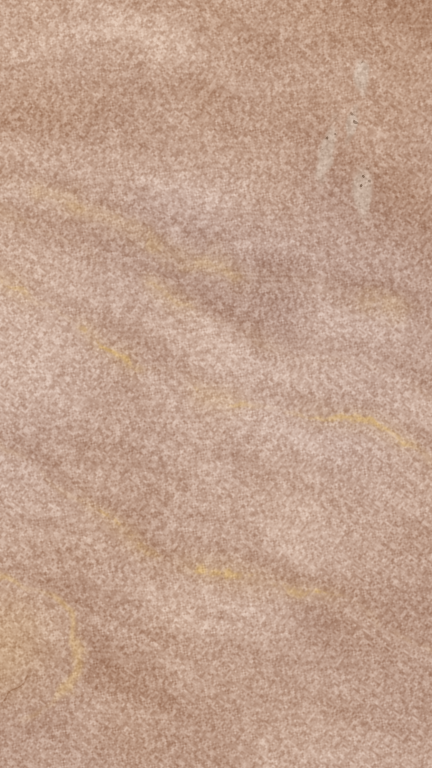
Write a Shadertoy shader that draws this texture.

```glsl
const vec3 DARK_SAND = vec3(0.635, 0.485, 0.405);
const vec3 PALE_SAND = vec3(0.865, 0.765, 0.705);
const vec3 OCHRE = vec3(0.83, 0.685, 0.46);
const vec3 CHALK = vec3(0.81, 0.735, 0.67);
const vec3 WARM_TINT = vec3(0.012, 0.0, -0.024);
const float BASE_TONE = 0.51;
const float STRATA_CONTRAST = 0.50;
const float PATCH_CONTRAST = 0.50;
const float LAYER_EDGE = 0.10;
const float GRAIN_CONTRAST = 0.74;
const float COARSE_GRAIN = 135.0;
const float FINE_GRAIN = 235.0;
const mat2 GRAIN_TURN = mat2(0.8, 0.6, -0.6, 0.8);
const vec2 KNOT_CENTRE = vec2(-0.02, 0.27);
const float KNOT_RADIUS = 0.19;

// Veins: height at left edge, fall, wave depth, half width
const vec4 VEINS[4] = vec4[4](
    vec4(0.73, 0.48, 0.050, 0.010),
    vec4(1.06, 0.36, 0.045, 0.008),
    vec4(1.25, 0.40, 0.012, 0.010),
    vec4(1.33, 0.31, 0.015, 0.028));

// Chalk pits: centre, half size
const vec4 PITS[4] = vec4[4](
    vec4(0.838, 1.604, 0.019, 0.044),
    vec4(0.757, 1.430, 0.020, 0.078),
    vec4(0.815, 1.490, 0.014, 0.042),
    vec4(0.840, 1.330, 0.025, 0.070));

float hash(vec2 p) {
    return fract(sin(dot(p, vec2(127.1, 311.7))) * 43758.5453);
}

float noise(vec2 p) {
    vec2 cell = floor(p), f = fract(p);
    f = f * f * (3.0 - 2.0 * f);
    float low = mix(hash(cell), hash(cell + vec2(1, 0)), f.x);
    float high = mix(hash(cell + vec2(0, 1)), hash(cell + vec2(1, 1)), f.x);
    return mix(low, high, f.y);
}

float fbm(vec2 p) {
    float sum = 0.0, weight = 0.5;
    for (int i = 0; i < 5; i++) {
        sum += weight * noise(p);
        p = mat2(0.8, 0.6, -0.6, 0.8) * p * 2.03 + 7.3;
        weight *= 0.5;
    }
    return sum / 0.97;
}

float band(float d, float width) {
    return exp(-d * d / (width * width));
}

void mainImage(out vec4 fragColor, in vec2 fragCoord) {
    vec2 p = fragCoord / iResolution.x;
    vec2 warp = vec2(fbm(p * 3.0 + 11.0), fbm(p * 3.0 + 29.0)) - 0.5;
    vec2 q = p + 0.22 * warp;

    // Sloping layers, flatter towards the top
    float height = q.y + mix(0.50, 0.18, smoothstep(0.6, 1.7, p.y)) * q.x;
    float strata = fbm(vec2(q.x * 1.3, height * 7.0)) - 0.5;
    float seams = fbm(vec2(q.x * 2.0 + 5.0, height * 24.0)) - 0.5;
    float patches = fbm(q * vec2(4.0, 5.5) + 3.0) - 0.5;
    float tone = BASE_TONE + STRATA_CONTRAST * strata + 0.25 * seams
        + PATCH_CONTRAST * patches + 0.16 * (0.5 - p.x);
    tone += 0.12 * band(p.y - 1.02 + 0.3 * p.x, 0.17);
    tone -= 0.05 * smoothstep(1.2, 1.5, p.y);

    // Crisp, broken layer edges
    float layer = fract(height * 5.0 + 1.5 * patches);
    float edgePresence = smoothstep(0.45, 0.7, noise(q * vec2(3.0, 6.0) + 51.0));
    float sawtooth = layer * layer * smoothstep(1.0, 0.94, layer);
    tone += LAYER_EDGE * edgePresence * (2.0 * sawtooth - 0.55);

    // Ochre veins, each with a dark layer above
    float ochre = 0.0;
    for (int i = 0; i < 4; i++) {
        vec4 vein = VEINS[i];
        float line = vein.x - vein.y * p.x - vein.z * sin((p.x - 0.17) * 6.8);
        float ragged = 0.05 * (fbm(p * 16.0 + float(i) * 5.0) - 0.5);
        float d = p.y - line + 0.12 * warp.y + ragged;
        float presence = smoothstep(0.45, 0.80, noise(vec2(p.x * 8.0, float(i) * 9.7 + 2.0)));
        float worn = smoothstep(0.25, 0.65, fbm(p * 28.0 + 13.0));
        float strength = i > 1 ? 0.38 : 0.85;
        float width = vein.w * (0.6 + 0.8 * noise(p * 14.0 + 3.0));
        ochre = max(ochre, band(d, width) * strength * worn * (0.15 + 0.85 * presence));
        ochre = max(ochre, 0.20 * presence * band(d, 0.028));
        tone -= 0.13 * band(d - 0.030, 0.026);
        tone += 0.06 * band(d + 0.060, 0.045);
    }

    // Rounded knot at the lower left
    vec2 toKnot = (p - KNOT_CENTRE) * vec2(1.0, 1.15);
    float knot = length(toKnot) + 0.20 * warp.x + 0.08 * (fbm(p * 14.0) - 0.5);
    float rim = band(knot - KNOT_RADIUS, 0.014) * smoothstep(0.3, 0.7, noise(p * 11.0));
    ochre = max(ochre, 0.50 * rim);
    ochre = max(ochre, 0.26 * band(knot, 0.12));
    tone -= 0.13 * band(knot - KNOT_RADIUS - 0.045, 0.030);
    float crack = p.y - 0.155 - 0.9 * p.x + 0.05 * (noise(p * 30.0) - 0.5);
    tone -= 0.35 * band(crack, 0.005) * smoothstep(0.09, 0.05, p.x);

    // Sandy grain, turned off the axes
    vec2 g = GRAIN_TURN * p;
    float grain = 0.6 * (noise(g * COARSE_GRAIN) - 0.5)
        + 0.75 * (noise(g.yx * FINE_GRAIN + 41.0) - 0.5);
    float granular = tone + GRAIN_CONTRAST * grain;
    vec3 color = mix(DARK_SAND, PALE_SAND, clamp(granular, -0.15, 1.1));
    color += WARM_TINT * (2.0 * (fbm(q * 2.5 + 17.0) - 0.5) + 0.4 * smoothstep(1.0, 1.6, p.y));
    color = mix(color, OCHRE + 0.14 * grain, ochre);

    // Chalk pits with dark specks
    for (int i = 0; i < 4; i++) {
        vec4 pit = PITS[i];
        vec2 d = p - pit.xy;
        d.x -= 0.22 * d.y * float(i % 3 != 0);
        float edge = length(d / pit.zw) + 0.5 * (noise(p * 45.0) - 0.5);
        float cover = 0.65 * smoothstep(1.2, 0.6, edge);
        float speck = smoothstep(0.74, 0.88, noise(g * 100.0 + 5.0)) * step(0.0, d.y);
        color = mix(color, CHALK + 0.14 * grain - 0.30 * speck, cover);
    }

    fragColor = vec4(color, 1.0);
}
```
